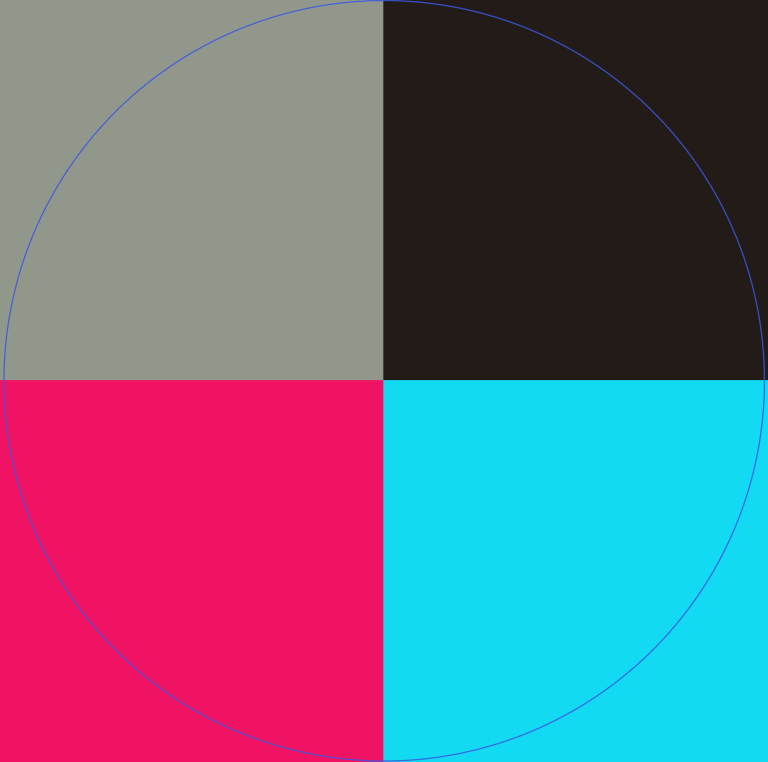
Reproduce this background procedurally as a WebGL 2 fragment shader.

```glsl
#version 300 es
precision highp float;
// Four flat colour quadrants meeting near the centre, crossed by one thin
// blue ring that almost touches the canvas edges. The quadrants are blended
// with antialiased steps and the ring is a circle distance function.

#define SPLIT vec2(-0.0009, 0.0012)
#define RING_CENTER vec2(0.0003, 0.0003)
#define RING_RADIUS 0.499
#define RING_WIDTH 0.0017
#define RING_OPACITY 0.85
#define GRAY vec3(0.573, 0.592, 0.549)
#define DARK vec3(0.133, 0.106, 0.090)
#define PINK vec3(0.945, 0.075, 0.388)
#define CYAN vec3(0.070, 0.855, 0.953)
#define RING_BLUE vec3(0.230, 0.340, 0.880)

uniform vec2 u_resolution;
out vec4 fragColor;

// Coverage of the positive side of an edge, softened over one pixel
float coverage(float dist, float pixel) {
  return clamp(dist / pixel + 0.5, 0.0, 1.0);
}

// Colour of the four quadrants around the split point
vec3 quadrants(vec2 p, float pixel) {
  float right = coverage(p.x - SPLIT.x, pixel);
  float upper = coverage(p.y - SPLIT.y, pixel);
  vec3 bottomRow = mix(PINK, CYAN, right);
  vec3 topRow = mix(GRAY, DARK, right);
  return mix(bottomRow, topRow, upper);
}

// Coverage of the thin circle outline
float ring(vec2 p, float pixel) {
  float dist = abs(length(p - RING_CENTER) - RING_RADIUS);
  return coverage(0.5 * RING_WIDTH - dist, pixel);
}

void main() {
  // Centred coordinates in units of the canvas height
  float pixel = 1.0 / u_resolution.y;
  vec2 p = (gl_FragCoord.xy - 0.5 * u_resolution) * pixel;

  vec3 color = quadrants(p, pixel);
  color = mix(color, RING_BLUE, RING_OPACITY * ring(p, pixel));
  fragColor = vec4(color, 1.0);
}
```
